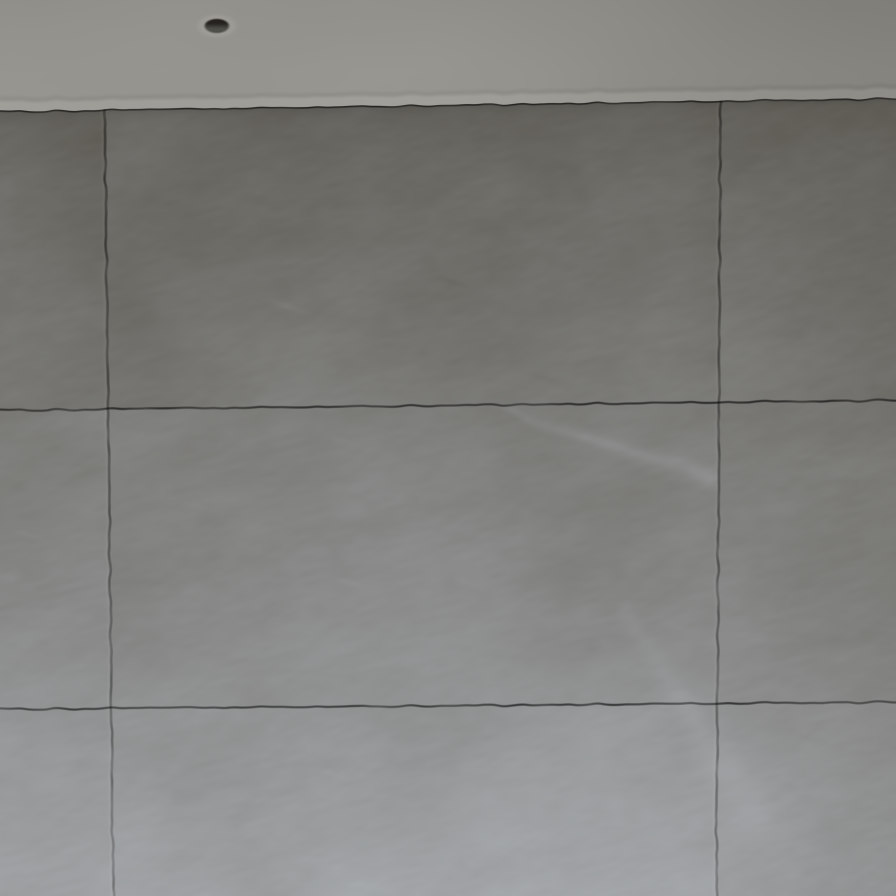
Reproduce this texture procedurally as a WebGL 2 fragment shader.

```glsl
#version 300 es
precision highp float;

uniform vec2 u_resolution;
out vec4 outColor;

float hash(vec2 p) {
    p = fract(p * vec2(0.1031, 0.1137));
    p += dot(p, p.yx + 33.33);
    return fract((p.x + p.y) * p.x * 37.0);
}

float noise(vec2 p) {
    vec2 i = floor(p), f = fract(p);
    f = f * f * (3.0 - 2.0 * f);
    return mix(mix(hash(i), hash(i + vec2(1, 0)), f.x),
               mix(hash(i + vec2(0, 1)), hash(i + vec2(1, 1)), f.x), f.y);
}

float fbm(vec2 p) {
    float sum = 0.0, amp = 0.5;
    for (int i = 0; i < 5; i++) {
        sum += amp * noise(p);
        p = mat2(1.6, 1.2, -1.2, 1.6) * p + 7.3;
        amp *= 0.5;
    }
    return sum;
}

float line(float d, float halfWidth, float blur) {
    return 1.0 - smoothstep(halfWidth - blur, halfWidth + blur, abs(d));
}

// Soft streak from a to b, growing wider and stronger along its length
float vein(vec2 p, vec2 a, vec2 b, float width) {
    vec2 ab = b - a;
    float h = clamp(dot(p - a, ab) / dot(ab, ab), 0.0, 1.0);
    float d = length(p - a - ab * h);
    return exp(-pow(d / (width * (0.35 + 0.65 * h)), 2.0)) * (0.5 + 0.5 * h);
}

// Tile coordinates with the slight perspective of the wall
vec2 tileCoord(vec2 p) {
    return vec2((p.x - 0.1265 + 0.0108 * p.y) / (0.673 + 0.016 * p.y),
                (p.y - 0.2083 - p.x * (0.006 + 0.0098 * p.y)) / 0.3335);
}

vec3 stone(vec2 p, vec2 tile) {
    vec2 id = floor(tile);
    vec2 q = p + 5.0 * vec2(hash(id + 11.0), hash(id + 29.0));
    float tone = 0.63 - 0.265 * p.y - 0.045 * smoothstep(0.72, 1.05, p.x);
    tone += 0.016 * (hash(id + 3.0) - 0.5);

    // Cloudy mottling and fine brushed streaks
    vec2 brushed = mat2(0.97, -0.24, 0.24, 0.97) * q;
    tone += 0.075 * (fbm(q * 5.0) - 0.48);
    tone += 0.04 * (fbm(brushed * vec2(11.0, 32.0)) - 0.48);
    tone += 0.014 * (noise(brushed * vec2(60.0, 170.0)) - 0.5);

    // Pale veins stay inside their own tile
    vec2 w = p + 0.008 * (vec2(noise(p * 25.0), noise(p * 25.0 + 9.0)) - 0.5);
    if (id == vec2(0, 1) || id == vec2(0, 0))
        tone += 0.05 * vein(w, vec2(0.56, 0.543), vec2(0.795, 0.468), 0.012) * step(tile.y, 1.0);
    tone += 0.03 * vein(w, vec2(0.7, 0.32), vec2(0.84, 0.09), 0.025);

    // Small scattered scuffs, light and dark
    for (int i = 0; i < 16; i++) {
        float k = float(i) * 3.7 + 1.0;
        vec2 d = p - vec2(hash(vec2(k, 2.0)), 0.86 * hash(vec2(k, 8.0)));
        d = mat2(0.95, 0.31, -0.31, 0.95) * d / vec2(0.018, 0.0035);
        tone += 0.045 * (hash(vec2(k, 5.0)) - 0.5) * exp(-dot(d, d));
    }
    return mix(vec3(0.36, 0.35, 0.32), vec3(0.63, 0.64, 0.65), (tone - 0.355) / 0.285);
}

vec3 ceiling(vec2 p, float above, float px) {
    float tone = 0.585 - 0.07 * smoothstep(0.45, 1.0, p.x) - 0.25 * max(p.y - 0.92, 0.0);
    tone += 0.02 * (fbm(p * vec2(4.0, 9.0)) - 0.48);
    vec3 col = tone * vec3(1.01, 1.0, 0.96);

    // Pale trim along the wall
    col += 0.035 * (1.0 - smoothstep(0.009 - px, 0.012 + px, above));
    col -= 0.03 * line(above - 0.014, 0.002, px + 0.002);

    // Recessed hole with a faint rim
    vec2 d = (p - vec2(0.242, 0.971)) / vec2(0.0145, 0.0085);
    float r = length(d), soft = px / 0.0085;
    col += 0.035 * (1.0 - smoothstep(1.1, 1.8, r));
    vec3 hole = mix(vec3(0.31, 0.31, 0.29), vec3(0.14, 0.13, 0.12), smoothstep(-0.5, 0.5, d.y));
    return mix(col, hole, 1.0 - smoothstep(0.85 - soft, 1.0 + soft, r));
}

void main() {
    vec2 p = gl_FragCoord.xy / u_resolution;
    float px = 0.75 / min(u_resolution.x, u_resolution.y);
    vec2 wobble = 0.0022 * (vec2(noise(p.yy * 55.0), noise(p.xx * 48.0 + 17.0)) - 0.5);
    vec2 tile = tileCoord(p + wobble);
    vec3 col = stone(p, tile);

    // Joints: distance to the nearest tile edge, in canvas units
    vec2 edge = (fract(tile + 0.5) - 0.5) * vec2(0.68, 0.3335);
    float wearX = 0.65 + 0.35 * noise(vec2(p.x * 38.0, floor(tile.y + 0.5)));
    float wearY = 0.6 + 0.4 * noise(vec2(p.y * 70.0, floor(tile.x + 0.5) + 40.0));
    col += 0.02 * line(edge.x + 0.003, 0.001, 0.002);
    col *= 1.0 - (0.3 + 0.2 * p.y) * wearY * line(edge.x, 0.0014, px + 0.0003);
    col *= 1.0 - 0.62 * wearX * line(edge.y, 0.0012, px + 0.0002);

    // Ceiling above the second row, with a shadow under its edge
    float above = (tile.y - 2.0) * 0.3335;
    col *= 1.0 - 0.12 * exp(-max(-above, 0.0) / 0.006);
    col = mix(col, ceiling(p, above, px), smoothstep(-px, px, above - 0.0006));
    outColor = vec4(col, 1.0);
}
```
